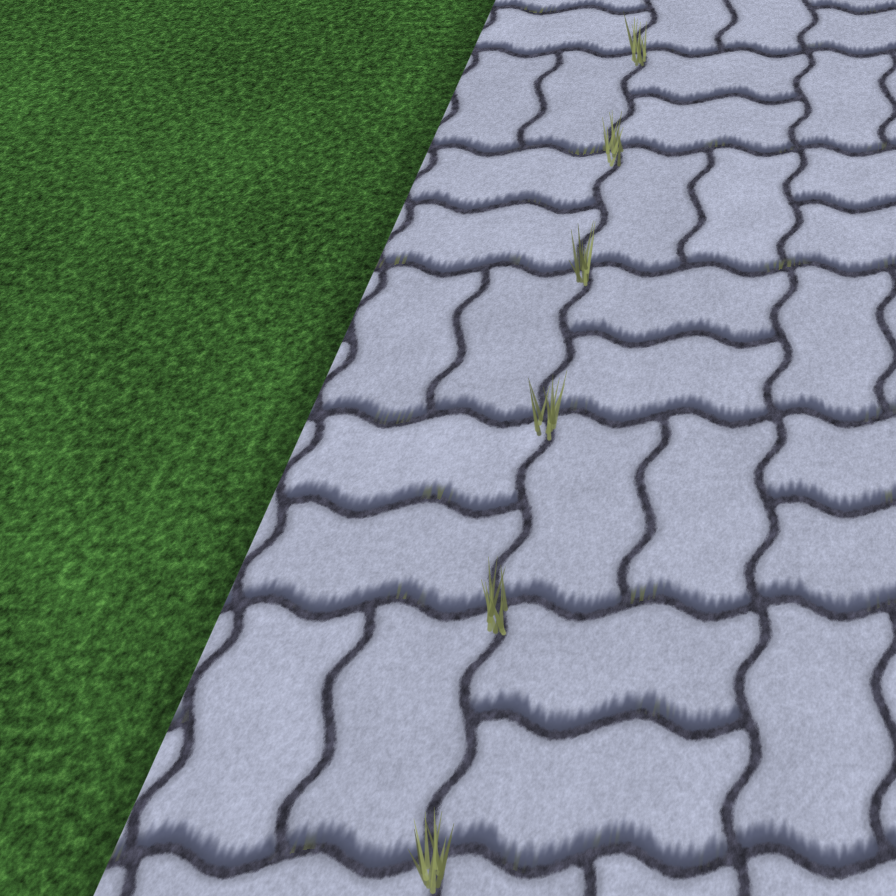
A Shadertoy shader for this texture:

```glsl
// Lawn beside wavy interlocking pavers in perspective, with weeds in the joints.
#define VANISH vec2(0.996, -1.0417)  // vanishing point, y measured downward
#define CELL_WIDTH 0.1692
#define COLUMN_SHIFT 0.519
#define ROW_START 11.101
#define ROW_SCALE 12.215
#define WAVE 0.042
#define GAP 0.019
#define CORNER 0.035
#define STONE vec3(0.665, 0.685, 0.765)
#define JOINT vec3(0.25, 0.25, 0.30)
#define LAWN vec3(0.215, 0.36, 0.17)
#define WEED vec3(0.50, 0.53, 0.33)

float hash(vec2 p) {
    vec3 q = fract(vec3(p.xyx) * 0.1031);
    q += dot(q, q.yzx + 33.33);
    return fract((q.x + q.y) * q.z);
}

vec2 gradient(vec2 p) {
    float a = 6.2832 * hash(p);
    return vec2(cos(a), sin(a));
}

float noise(vec2 p) {
    vec2 i = floor(p), f = p - i, s = f * f * f * (f * (f * 6.0 - 15.0) + 10.0);
    vec2 o = vec2(1.0, 0.0);
    return mix(mix(dot(gradient(i), f), dot(gradient(i + o), f - o), s.x),
               mix(dot(gradient(i + o.yx), f - o.yx), dot(gradient(i + 1.0), f - 1.0), s.x), s.y);
}

float fbm(vec2 p) {
    float sum = 0.0, amp = 1.0;
    for (int i = 0; i < 4; i++) {
        sum += amp * noise(p);
        p = mat2(1.6, 1.2, -1.2, 1.6) * p + 7.3;
        amp *= 0.62;
    }
    return sum;
}

// Skewed zigzag, two periods per cell
float wave(float t) {
    float q = fract(2.0 * t - 0.24);
    return WAVE * (1.0 - 2.0 * smoothstep(0.0, 0.4, q) + 2.0 * smoothstep(0.4, 1.0, q));
}

vec2 toGround(vec2 p) {
    float depth = p.y - VANISH.y;
    return vec2((p.x - VANISH.x) / (depth * CELL_WIDTH) + COLUMN_SHIFT, ROW_START - ROW_SCALE / depth);
}

vec2 toScreen(vec2 g) {
    float depth = ROW_SCALE / (ROW_START - g.y);
    return VANISH + depth * vec2((g.x - COLUMN_SHIFT) * CELL_WIDTH, 1.0);
}

vec3 lawn(vec2 g, vec2 p) {
    float blades = fbm(g * vec2(24.0, 22.0));
    float patches = fbm(p * 4.5 + 3.0);
    float light = 1.0 + 0.52 * blades + 0.20 * patches;
    light += 0.25 * noise(g * vec2(75.0, 60.0));
    vec3 color = LAWN * clamp(light, 0.3, 1.9);
    return color + vec3(0.035, 0.025, 0.02) * smoothstep(0.15, 0.8, blades);
}

vec3 paving(vec2 g, vec2 p, float soft) {
    // Wavy grid of paired bricks, turned in alternate cells
    vec2 w = g + vec2(-wave(g.y), wave(g.x));
    vec2 id = floor(w), c = w - id;
    bool upright = mod(id.x + id.y, 2.0) < 0.5;
    vec2 halfSize = upright ? vec2(0.25, 0.5) : vec2(0.5, 0.25);
    vec2 part = floor(c / (2.0 * halfSize));
    vec2 q = c - (2.0 * part + 1.0) * halfSize;
    vec2 a = abs(q) - halfSize + GAP + CORNER;
    float edge = length(max(a, 0.0)) + min(max(a.x, a.y), 0.0) - CORNER;

    // Speckled face
    float tint = hash(id * 2.0 + part + 50.0) - 0.5;
    float grain = fbm(g * vec2(38.0, 28.0));
    float fine = noise(g * vec2(95.0, 75.0));
    vec3 face = STONE * (1.0 + 0.05 * tint + 0.085 * grain + 0.07 * fine + 0.05 * fbm(g * 4.0));

    // Streaked front side and worn rim
    float streak = noise(vec2(g.x * 48.0, g.y * 6.0));
    float front = halfSize.y - q.y + 0.035 * streak;
    face = mix(face, vec3(0.31, 0.33, 0.42), 0.88 * smoothstep(0.115, 0.045, front));
    face *= 1.0 - 0.16 * smoothstep(-0.045, 0.0, edge);

    vec3 gap = JOINT * (1.0 + 0.45 * fbm(g * vec2(25.0, 18.0)));
    vec3 color = mix(gap, face, smoothstep(soft, -soft, edge + 0.008 * grain));

    // Sparse growth along the joints
    float growth = smoothstep(0.15, 0.5, noise(g * 3.3 + 11.0)) * smoothstep(-0.1, 0.3, streak);
    return mix(color, WEED * 0.85, 0.7 * growth * smoothstep(0.10, 0.04, front));
}

// Fans of blades at the junctions of one column
vec3 addWeeds(vec3 color, vec2 p, float pixel) {
    for (int row = 0; row < 6; row++) {
        float k = float(row);
        vec2 root = toScreen(vec2(wave(k) - 1.0, k + 0.06));
        float scale = root.y - VANISH.y;
        for (int i = 0; i < 11; i++) {
            vec2 seed = vec2(float(i) + 3.0, k * 17.0 + 5.0);
            float spread = hash(seed) - 0.5;
            vec2 base = root + scale * vec2(0.013 * spread, 0.016 * (hash(seed + 9.0) - 0.5));
            vec2 tip = scale * vec2(0.022 * (hash(seed + 21.0) - 0.5), -0.016 - 0.026 * hash(seed + 37.0));
            float h = clamp(dot(p - base, tip) / dot(tip, tip), 0.0, 1.0);
            float dist = length(p - base - h * tip) - scale * 0.0016 * (1.0 - h);
            vec3 blade = WEED * (0.65 + 0.55 * hash(seed + 51.0));
            color = mix(color, blade, 0.8 * smoothstep(pixel, -pixel, dist));
        }
    }
    return color;
}

void mainImage(out vec4 fragColor, in vec2 fragCoord) {
    vec2 p = fragCoord / iResolution.xy;
    p.y = 1.0 - p.y;
    vec2 g = toGround(p);
    float pixel = 1.0 / iResolution.y;
    float soft = 0.006 + pixel / (CELL_WIDTH * (p.y - VANISH.y));

    // Straight border between lawn and stone
    float border = p.x - 0.553 + 0.449 * p.y;
    vec3 grass = lawn(g, p) * (1.0 - 0.25 * smoothstep(-0.05, 0.0, border));
    vec3 stone = addWeeds(paving(g, p, soft), p, pixel);
    fragColor = vec4(mix(grass, stone, smoothstep(-pixel, pixel, border)), 1.0);
}
```
